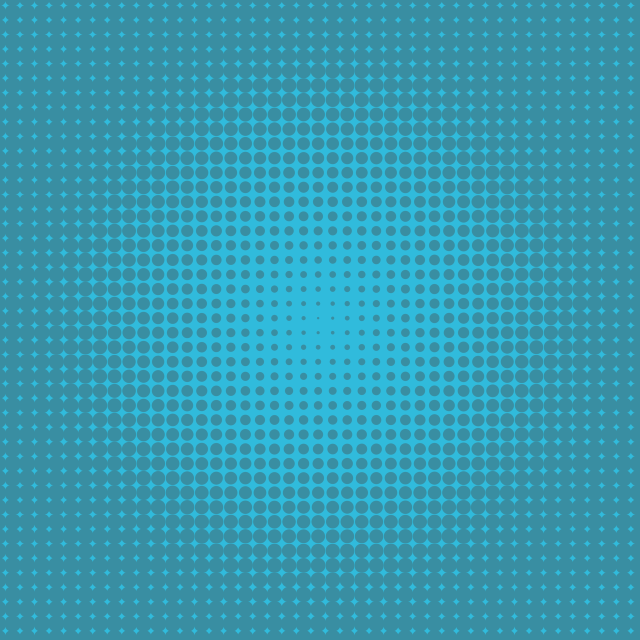
Write a Shadertoy shader that draws this background.

```glsl
// Radial halftone: a square grid of teal dots on bright cyan.
// Each dot's area grows with its distance from the middle until dots merge,
// leaving only small cyan diamonds in the corners of the grid cells.

const float CELLS = 44.0;                      // grid cells across the canvas
const vec2 GRID_ORIGIN = vec2(0.4971, 0.5029); // centre of one dot
const vec2 FOCUS = vec2(0.504, 0.496);         // where dots shrink to nothing
const float GROWTH = 0.1237;                   // dot radius at one cell from the focus
const float MAX_RADIUS = 0.57;                 // in cells; above 0.5 dots overlap
const vec3 CYAN = vec3(0.190, 0.733, 0.862);
const vec3 TEAL = vec3(0.224, 0.557, 0.636);

// Radius, in cells, of the dot centred at the given grid position.
float dotRadius(vec2 center, vec2 focus) {
    return min(GROWTH * sqrt(distance(center, focus)), MAX_RADIUS);
}

// Signed distance, in cells, to the union of the nearby dots.
float halftoneDistance(vec2 p, vec2 focus) {
    vec2 cell = floor(p + 0.5);
    float nearest = 1e3;
    for (int y = -1; y <= 1; y++) {
        for (int x = -1; x <= 1; x++) {
            vec2 center = cell + vec2(x, y);
            float d = distance(p, center) - dotRadius(center, focus);
            nearest = min(nearest, d);
        }
    }
    return nearest;
}

void mainImage(out vec4 fragColor, in vec2 fragCoord) {
    float side = min(iResolution.x, iResolution.y);
    vec2 uv = (fragCoord - 0.5 * iResolution.xy) / side + 0.5;

    // Grid coordinates, with a dot at every whole number
    vec2 p = (uv - GRID_ORIGIN) * CELLS;
    vec2 focus = (FOCUS - GRID_ORIGIN) * CELLS;

    // Smooth the dot edges over about one pixel
    float halfEdge = 0.65 * CELLS / side;
    float gap = smoothstep(-halfEdge, halfEdge, halftoneDistance(p, focus));
    fragColor = vec4(mix(TEAL, CYAN, gap), 1.0);
}
```
